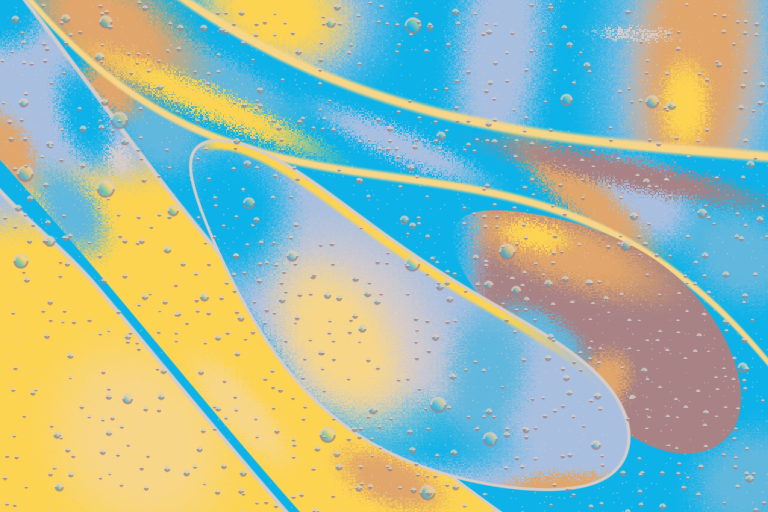
This background is drawn by a Shadertoy shader. Its source:

```glsl
// Glossy folds of liquid in blue, lilac, yellow and mauve, with two pods and bubbles.
// Cubic curves cut the folds, tapered pods lie on top, soft ellipses tint each layer.
// Design space is 5.12 units tall, with y measured downwards.

const vec3 BLUE = vec3(.05, .70, .91);
const vec3 SKY = vec3(.38, .72, .87);
const vec3 LILAC = vec3(.66, .75, .88);
const vec3 PEARL = vec3(.84, .80, .79);
const vec3 CREAM = vec3(.97, .84, .53);
const vec3 YELLOW = vec3(.99, .83, .32);
const vec3 TAN = vec3(.88, .65, .42);
const vec3 MAUVE = vec3(.66, .51, .52);
const float HEIGHT = 5.12;
const float GRAIN_CELLS = 66.; // per unit
const float GRAIN_SHIFT = .13; // stipple of soft edges
const float BUBBLE_DENSITY = .16;

float hash(vec2 p) { return fract(sin(dot(p, vec2(127.1, 311.7))) * 43758.5453); }

float mask(float d) {
  float pixel = HEIGHT / iResolution.y;
  return smoothstep(pixel, -pixel, d);
}

// Cubic through four points (k, v)
float curve(float x, vec4 k, vec4 v) {
  vec3 a = (v.yzw - v.xyz) / (k.yzw - k.xyz);
  vec2 b = (a.yz - a.xy) / (k.zw - k.xy);
  float c = (b.y - b.x) / (k.w - k.x);
  return v.x + (x - k.x) * (a.x + (x - k.y) * (b.x + (x - k.z) * c));
}

// Distance to a bent, tapered ellipse, and the offset from its spine
vec2 pod(vec2 p, vec2 start, vec2 end, float bend, float width, float taper) {
  float len = length(end - start);
  vec2 dir = (end - start) / len, q = p - start;
  float t = dot(q, dir) / len, s = clamp(t, 0., 1.);
  float v = dot(q, vec2(-dir.y, dir.x)) - bend * pow(max(sin(3.1416 * s), 0.), 1.5);
  float w = width + taper * s, slope = w * w * (.5 - t) / len;
  return vec2((v * v - w * w * t * (1. - t)) / (2. * length(vec2(v, slope)) + .001), v);
}

// Soft ellipse: centre, radii, tilt
void glow(inout vec3 col, vec2 p, float x, float y, float rx, float ry, float tilt, vec3 tint) {
  vec2 q = p - vec2(x, y);
  float c = cos(tilt), s = sin(tilt);
  q = vec2(c * q.x + s * q.y, c * q.y - s * q.x) / vec2(rx, ry);
  col = mix(col, tint, smoothstep(1.35, .45, length(q)));
}

void rim(inout vec3 col, float d, float width, vec3 tint) {
  col = mix(col, tint, smoothstep(width, width * .25, abs(d)));
}

vec3 ribbonColour(vec2 g) {
  vec3 c = BLUE;
  glow(c, g, 2.2, .75, .9, .2, .5, SKY);
  glow(c, g, 4., 1.45, .95, .16, .42, LILAC);
  glow(c, g, 1.1, .3, 1., .55, .6, TAN);
  glow(c, g, 2.1, 1.03, 1.25, .16, .42, YELLOW);
  glow(c, g, 6.4, 2., .65, .4, .5, LILAC);
  glow(c, g, 7.4, 2.55, .6, .45, .6, SKY);
  glow(c, g, 5.85, 1.98, .95, .22, .72, TAN);
  glow(c, g, 6.3, 1.74, 1.4, .15, .21, MAUVE);
  return c;
}

vec3 topColour(vec2 g) {
  vec3 c = BLUE;
  glow(c, g, 2.9, .1, .95, .85, .2, LILAC);
  glow(c, g, 2.75, .1, .75, .5, .35, YELLOW);
  glow(c, g, 5., .5, .46, 1.4, .12, LILAC);
  glow(c, g, 6.95, .7, .95, 1.7, .08, LILAC);
  glow(c, g, 6.95, .6, .6, 1.6, .08, TAN);
  glow(c, g, 6.85, 1.05, .25, .45, 0., YELLOW);
  glow(c, g, 6.35, .34, .42, .04, .05, PEARL);
  return c;
}

vec3 strandColour(vec2 g) {
  vec3 c = mix(LILAC, YELLOW, smoothstep(1.6, 2.15, g.y + .12 * g.x));
  glow(c, g, .1, .1, .35, .4, .7, BLUE);
  glow(c, g, .85, 1.15, .25, .5, -.3, BLUE);
  glow(c, g, .1, 1.5, .22, .45, -.5, TAN);
  glow(c, g, .7, 2.1, .28, .5, -.6, SKY);
  glow(c, g, 2.4, 4.1, .7, .22, .85, CREAM);
  glow(c, g, 3.9, 4.8, .55, .25, .4, TAN);
  glow(c, g, 1.2, 1.6, .11, .17, -.4, PEARL);
  return c;
}

vec3 blobColour(vec2 g) {
  vec3 c = MAUVE;
  glow(c, g, 5.6, 2.5, 1.1, .34, .35, TAN);
  glow(c, g, 5.35, 2.36, .35, .14, .2, YELLOW);
  glow(c, g, 6.05, 3.8, .25, .3, .5, TAN);
  glow(c, g, 5.45, 3.35, .5, .2, .6, SKY);
  return mix(LILAC, c, smoothstep(4.55, 4.95, g.x));
}

vec3 dropColour(vec2 g) {
  vec3 c = LILAC;
  glow(c, g, 2.3, 2.1, .6, .75, -.2, BLUE);
  glow(c, g, 2.6, 3.8, 1.5, .33, .95, BLUE);
  glow(c, g, 4.1, 4.3, 1., .38, .2, BLUE);
  glow(c, g, 4.85, 3.75, .42, .75, .2, SKY);
  glow(c, g, 3.55, 3.35, .82, 1.12, -.55, PEARL);
  glow(c, g, 3.4, 3.4, .5, .82, -.55, CREAM);
  glow(c, g, 5.6, 4.86, .6, .13, -.05, TAN);
  return c;
}

// Lens-like bubbles, down to specks
void scatter(inout vec3 col, vec2 p) {
  for (float i = 0.; i < 5.; i++) {
    float scale = 1.3 * exp2(i);
    vec2 seed = floor(p * scale) + 19. * i;
    vec2 q = fract(p * scale) - .25 - .5 * vec2(hash(seed), hash(seed + 5.3));
    float r = mix(.06, .13, hash(seed + 2.7)), d = (length(q) - r) / scale;
    float on = step(hash(seed + 8.1), BUBBLE_DENSITY);
    vec3 lens = mix(BLUE, CREAM, smoothstep(-r, r, q.x - q.y));
    col = mix(col, i < 4. ? lens : PEARL, on * mask(d) * .6);
    if (i < 4.) col = mix(col, q.y < 0. ? PEARL : MAUVE, on * mask(abs(d) - .01) * .8);
  }
}

void mainImage(out vec4 fragColor, in vec2 fragCoord) {
  vec2 p = vec2(fragCoord.x, iResolution.y - fragCoord.y) * HEIGHT / iResolution.y;
  vec2 grain = floor(p * GRAIN_CELLS);
  vec2 g = p + GRAIN_SHIFT * (vec2(hash(grain), hash(grain + 7.7)) - .5);

  // Signed distances of the folds
  float lower = .85 * (p.y - curve(p.x, vec4(.3, 1.5, 4, 7.3), vec4(0, 1.05, 1.78, 3.2)));
  float upper = .9 * (p.y - curve(p.x, vec4(1.8, 3.4, 5, 7.68), vec4(0, .85, 1.3, 1.6)));
  float strand = .75 * (p.x - curve(p.y, vec4(0, 1.2, 2.3, 5.12), vec4(.25, 1.15, 2, 5)));
  float field = .65 * (curve(p.x, vec4(0, 1, 2, 3), vec4(1.6, 2.75, 3.95, 5.12)) - p.y);

  // Ribbon and upper bands
  vec3 col = BLUE;
  glow(col, g, 1.6, 1.3, .5, .4, .7, SKY);
  glow(col, g, 1.1, .9, .35, .2, .8, TAN);
  glow(col, g, 7.5, 4.8, .6, .5, -.5, SKY);
  col = mix(col, ribbonColour(g), mask(lower));
  rim(col, lower, .055, CREAM);
  col = mix(col, topColour(g), mask(upper));
  rim(col, upper + .03, .07, CREAM);

  // Left strand, channel and field
  col = mix(col, strandColour(g), mask(strand));
  rim(col, strand, .03, PEARL);
  col = mix(col, BLUE, mask(field));
  vec3 tint = mix(LILAC, YELLOW, smoothstep(1.95, 2.5, g.y + .1 * g.x));
  glow(tint, g, 1.4, 4.4, .85, 1., -.5, CREAM);
  field += mix(.2, .1, smoothstep(0., 1., p.x));
  col = mix(col, tint, mask(field));
  rim(col, field, .03, PEARL);

  // Mauve blob and large drop
  float blob = pod(p, vec2(4.58, 2.22), vec2(7.3, 4.34), -.15, 1.22, .6).x;
  col = mix(col, blobColour(g), mask(blob) * smoothstep(4.5, 4.85, g.x));
  vec2 drop = pod(p, vec2(1.95, 1.5), vec2(6.2, 4.65), .42, 1.43, .72);
  col = mix(col, dropColour(g), mask(drop.x));
  float sunny = smoothstep(0., -.2, drop.y) * smoothstep(6.1, 4.9, p.x);
  rim(col, drop.x + .045, .08, mix(col, YELLOW, sunny));
  rim(col, drop.x, .025, PEARL);

  scatter(col, p);
  fragColor = vec4(col, 1.);
}
```
